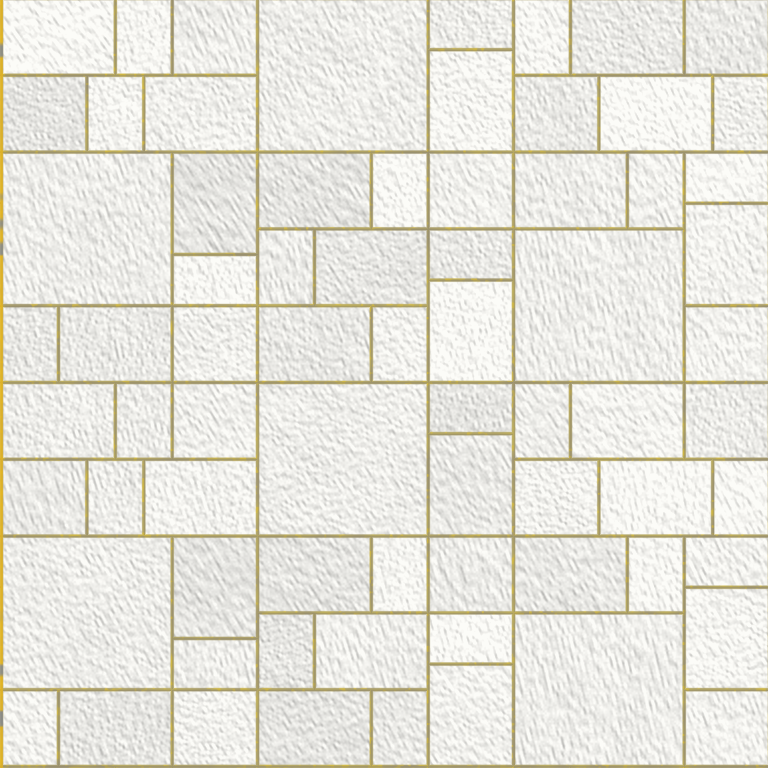
Give the GLSL for this texture, as a WebGL 2 fragment shader.

```glsl
#version 300 es
precision highp float;

uniform vec2 u_resolution;
out vec4 fragColor;

float hash(vec2 p) {
  vec3 q = fract(p.xyx * 0.1031);
  q += dot(q, q.yzx + 33.33);
  return fract((q.x + q.y) * q.z);
}

float noise(vec2 p) {
  vec2 i = floor(p), f = fract(p);
  f = f * f * (3.0 - 2.0 * f);
  return mix(mix(hash(i), hash(i + vec2(1, 0)), f.x),
             mix(hash(i + vec2(0, 1)), hash(i + vec2(1, 1)), f.x), f.y);
}

// Narrow a span to the side of the cut that holds p
void cut(float p, float at, inout vec2 span) {
  if (p < at) span.y = min(span.y, at);
  else span.x = max(span.x, at);
}

void cutTwice(float p, float a, float b, inout vec2 span) {
  cut(p, a, span);
  cut(p, b, span);
}

// Split one of three 9 by 15 panels into paving slabs, y running down
void layPanel(float panel, vec2 p, out vec2 spanX, out vec2 spanY) {
  spanX = vec2(0, 9);
  spanY = vec2(0, 15);
  if (panel < 0.5) {
    cutTwice(p.y, 6.0, 12.0, spanY);
    if (p.y < 6.0) {
      cut(p.y, 3.0, spanY);
      if (p.y < 3.0) cutTwice(p.x, 4.0, 6.0, spanX);
      else cutTwice(p.x, 3.0, 5.0, spanX);
    } else {
      cut(p.x, 6.0, spanX);
      if (p.y >= 12.0) cut(p.x, 2.0, spanX);
      else if (p.x >= 6.0) cut(p.y, 10.0, spanY);
    }
  } else if (panel < 1.5) {
    cut(p.y, 6.0, spanY);
    cut(p.x, 6.0, spanX);
    if (p.y < 6.0) {
      if (p.x >= 6.0) cut(p.y, 2.0, spanY);
    } else if (p.x >= 6.0) {
      cutTwice(p.y, 9.0, 11.0, spanY);
    } else {
      cutTwice(p.y, 9.0, 12.0, spanY);
      cut(p.x, p.y >= 9.0 && p.y < 12.0 ? 2.0 : 4.0, spanX);
    }
  } else {
    cutTwice(p.y, 3.0, 6.0, spanY);
    if (p.y < 3.0) cutTwice(p.x, 2.0, 6.0, spanX);
    else if (p.y < 6.0) cutTwice(p.x, 3.0, 7.0, spanX);
    else {
      cut(p.x, 6.0, spanX);
      if (p.x >= 6.0) cutTwice(p.y, 8.0, 12.0, spanY);
      else {
        cut(p.y, 9.0, spanY);
        if (p.y < 9.0) cut(p.x, 4.0, spanX);
      }
    }
  }
}

// Pale stone with slanted chisel grain that differs from slab to slab
vec3 stone(vec2 uv, vec2 id, bool large) {
  float tone = large ? 0.935 : mix(0.90, 0.985, hash(id + 3.7));
  float angle = mix(0.2, 0.6, hash(id + 11.3));
  vec2 across = vec2(cos(angle), sin(angle));
  vec2 g = vec2(dot(uv, across) * 270.0,
                dot(uv, vec2(-across.y, across.x)) * mix(90.0, 220.0, hash(id + 23.1)));
  g += id * 7.3 + 400.0;
  float relief = noise(g) - noise(g + vec2(0.8, 0.3));
  float speck = noise(uv * 380.0 + id) - 0.5;
  float patches = noise(uv * 28.0 + id) - 0.5;
  float value = tone + 0.13 * relief + 0.07 * min(relief, 0.0) + 0.06 * speck + 0.025 * patches;
  return min(vec3(value), 0.99) * vec3(1.0, 0.998, 0.982);
}

// Gold joint with worn grey stretches and bright flecks
vec3 grout(vec2 uv, float shade) {
  vec3 color = mix(vec3(0.63, 0.59, 0.44), vec3(0.74, 0.68, 0.36), noise(uv * 45.0 + 9.0));
  color = mix(color, vec3(0.84, 0.73, 0.22), 0.7 * smoothstep(0.6, 0.9, noise(uv * 210.0)));
  color = mix(color, vec3(0.55, 0.52, 0.43), 0.4 * shade);
  // Stronger gold along the left border
  vec3 border = mix(vec3(0.91, 0.71, 0.10), vec3(0.52, 0.53, 0.54),
                    smoothstep(0.72, 0.85, noise(uv.yy * vec2(24.0, 31.0))));
  return mix(color, border, 0.8 * (1.0 - smoothstep(0.003, 0.005, uv.x)));
}

void main() {
  vec2 uv = gl_FragCoord.xy / u_resolution;
  vec2 units = vec2(27, 30), panelSize = vec2(9, 15);
  vec2 p = fract(vec2(uv.x - 0.002, 1.002 - uv.y)) * units;
  vec2 panel = floor(p / panelSize);
  vec2 q = p - panel * panelSize;

  vec2 spanX, spanY;
  layPanel(panel.x, q, spanX, spanY);
  vec2 low = vec2(spanX.x, spanY.x), high = vec2(spanX.y, spanY.y);
  vec2 toLow = (q - low) / units, toHigh = (high - q) / units;
  float nearLow = min(toLow.x, toLow.y), nearHigh = min(toHigh.x, toHigh.y);
  float edge = min(nearLow, nearHigh);

  vec2 size = high - low;
  vec3 color = stone(uv, low + panel * panelSize, min(size.x, size.y) > 5.0);
  float soft = 0.0006 + 0.5 / min(u_resolution.x, u_resolution.y);
  float joint = 1.0 - smoothstep(0.0022 - soft, 0.0022 + soft, edge);
  color = mix(color, grout(uv, step(nearLow, nearHigh)), joint);
  fragColor = vec4(color, 1.0);
}
```
